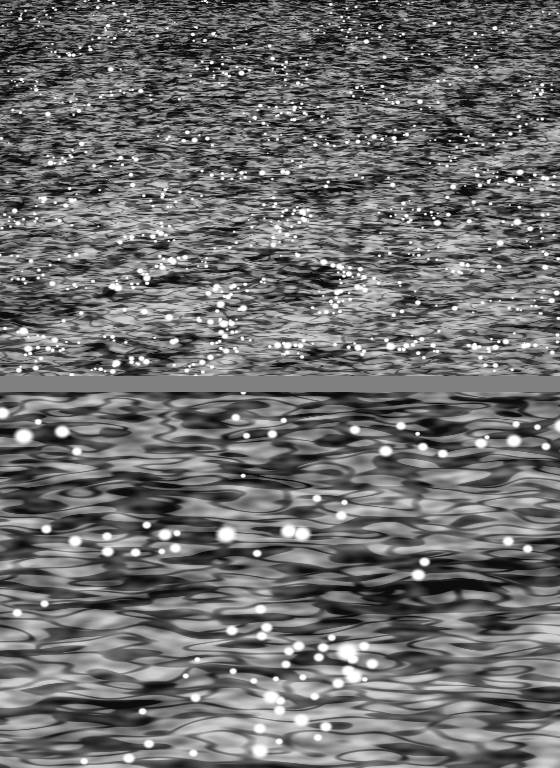
Top, the full canvas; bottom, a detail of the centre.
Reproduce this texture procedurally as a WebGL 1 fragment shader.

```glsl
precision highp float;

uniform vec2 u_resolution;

const float NEAR_RIPPLE = 0.0125;
const float FAR_RIPPLE = 0.0052;
const float RIPPLE_STRETCH = 4.8;
const float MEAN_WATER = 0.405;

vec2 hash2(vec2 cell) {
  vec3 h = fract(cell.xyx * vec3(0.1031, 0.1030, 0.0973));
  h += dot(h, h.yzx + 33.33);
  return fract((h.xx + h.yz) * h.zy);
}

vec2 gradientAt(vec2 cell) {
  float angle = 6.2832 * hash2(cell).x;
  return vec2(cos(angle), sin(angle));
}

float gradientNoise(vec2 p) {
  vec2 i = floor(p);
  vec2 f = p - i;
  vec2 w = f * f * f * (f * (f * 6.0 - 15.0) + 10.0);
  vec2 e = vec2(1.0, 0.0);
  float low = mix(dot(gradientAt(i), f),
                  dot(gradientAt(i + e.xy), f - e.xy), w.x);
  float high = mix(dot(gradientAt(i + e.yx), f - e.yx),
                   dot(gradientAt(i + e.xx), f - e.xx), w.x);
  return mix(low, high, w.y);
}

// Maps the canvas to ripple cells that shrink toward the horizon.
vec2 waterPlane(vec2 p, float centre) {
  float rippleSize = mix(NEAR_RIPPLE, FAR_RIPPLE, p.y);
  float depth = log(NEAR_RIPPLE / rippleSize) / (NEAR_RIPPLE - FAR_RIPPLE);
  return vec2((p.x - centre) / (rippleSize * RIPPLE_STRETCH), depth);
}

// Slow bands rising slightly to the right.
float swell(vec2 p) {
  vec2 tilted = vec2(p.x + 0.2 * p.y, p.y - 0.2 * p.x);
  return gradientNoise(tilted * vec2(2.5, 13.0) + 19.4);
}

// Soft grey ripples, cut by crisp dark troughs and long thin creases.
float rippleTone(vec2 q, float lift) {
  q.y += 0.8 * gradientNoise(q * vec2(0.60, 0.30) + 7.3);
  float broad = gradientNoise(q * vec2(0.40, 0.45) + 31.7);
  float streak = gradientNoise(q);
  float fine = gradientNoise(q * vec2(1.9, 1.7) + 53.1);
  float soft = 0.42 * broad + 0.50 * streak + 0.42 * fine + lift;

  float trough = gradientNoise(q * vec2(0.85, 1.15) + 117.2);
  trough += 0.35 * streak + 0.25 * broad + 0.5 * lift;
  float crease = abs(gradientNoise(q * vec2(0.7, 0.8) + 83.9));
  float crest = smoothstep(-0.16, -0.02, trough) * smoothstep(0.01, 0.11, crease);
  return 0.56 * soft + 0.28 * (crest - 0.54);
}

// Round glints in loose horizontal clusters.
float glints(vec2 p, float cellSize, float radius, float density, float seed) {
  vec2 home = floor(p / cellSize);
  float light = 0.0;
  for (int y = -1; y <= 1; y++) {
    for (int x = -1; x <= 1; x++) {
      vec2 cell = home + vec2(float(x), float(y));
      vec2 jitter = hash2(cell + seed);
      vec2 chance = hash2(cell + seed + 71.0);
      vec2 centre = (cell + jitter) * cellSize;
      float cluster = smoothstep(-0.12, 0.45,
                                 gradientNoise(centre * vec2(6.0, 18.0) + 11.0));
      float r = radius * mix(0.6, 1.3, chance.y) * mix(1.3, 0.7, centre.y);
      float blur = max(0.4 * r, 0.7 / u_resolution.y);
      float d = length((p - centre) * vec2(0.82, 1.0));
      float spot = 1.0 - smoothstep(r - blur, r + blur, d);
      light = max(light, spot * step(chance.x, density * cluster));
    }
  }
  return light;
}

void main() {
  vec2 p = gl_FragCoord.xy / u_resolution.y;
  float centre = 0.5 * u_resolution.x / u_resolution.y;

  // Water tone, darker in the distance
  vec2 q = waterPlane(p, centre);
  float lift = 0.42 * swell(p) + 0.28 * (0.5 - p.y);
  float tone = MEAN_WATER + rippleTone(q, lift);
  tone += 0.10 * gradientNoise(q * vec2(3.0, 1.5) + 90.0);

  // Darkened corners
  vec2 offset = vec2((p.x - centre) / centre, 2.0 * p.y - 1.0);
  tone *= 1.06 - 0.10 * dot(offset, offset);
  tone = clamp(tone, 0.05, 0.80);

  // Sun glints, large to small
  float sparkle = glints(p, 0.034, 0.0062, 0.28, 5.0);
  sparkle = max(sparkle, glints(p, 0.022, 0.0046, 0.28, 137.0));
  sparkle = max(sparkle, glints(p, 0.014, 0.0031, 0.27, 263.0));
  tone = mix(tone, 1.0, sparkle);

  gl_FragColor = vec4(vec3(tone), 1.0);
}
```
